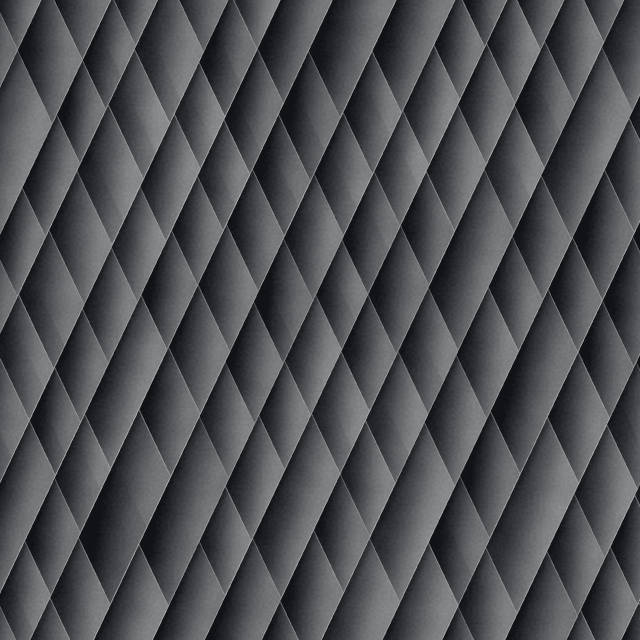
Give the GLSL for this pattern, as a WebGL 1 fragment shader.

```glsl
precision highp float;

uniform vec2 u_resolution;

const vec2 REPEATS = vec2(11.0, 5.2);   // diamonds across and down
const vec2 PHASE = vec2(-0.18, 0.38);
const float JITTER = 0.24;
const float MERGE_CHANCE = 0.28;
const float EDGE_WIDTH = 0.0021;

float hash(vec2 p) {
  vec3 q = fract(vec3(p.xyx) * 0.1031);
  q += dot(q, q.yzx + 33.33);
  return fract((q.x + q.y) * q.z);
}

vec2 gradientAt(vec2 corner) {
  float angle = 6.2832 * hash(corner);
  return vec2(cos(angle), sin(angle));
}

float gradientNoise(vec2 p) {
  vec2 i = floor(p);
  vec2 f = p - i;
  vec2 w = f * f * f * (f * (f * 6.0 - 15.0) + 10.0);
  vec2 e = vec2(1.0, 0.0);
  float low = mix(dot(gradientAt(i), f),
                  dot(gradientAt(i + e.xy), f - e.xy), w.x);
  float high = mix(dot(gradientAt(i + e.yx), f - e.yx),
                   dot(gradientAt(i + e.xx), f - e.xx), w.x);
  return mix(low, high, w.y);
}

// Position of a slightly displaced dividing line
float cutPosition(float index, float seed) {
  return index + JITTER * (hash(vec2(index + 40.0, seed + 70.0)) - 0.5);
}

float intervalIndex(float x, float seed) {
  float i = floor(x);
  if (x < cutPosition(i, seed)) return i - 1.0;
  if (x >= cutPosition(i + 1.0, seed)) return i + 1.0;
  return i;
}

// Only every second cut may vanish, so at most two cells join
bool isMerged(float index, float seed) {
  return mod(index + seed, 2.0) < 0.5
      && hash(vec2(index + 91.0, seed + 23.0)) < MERGE_CHANCE;
}

float edgeLine(float distanceInside, float width) {
  return 1.0 - smoothstep(0.4 * width, width, distanceInside);
}

float scaleShade(vec2 uv) {
  vec2 grid = uv * REPEATS;
  float along = grid.x + grid.y + PHASE.x;
  float across = grid.x - grid.y + PHASE.y;
  float unitsPerCell = 1.0 / length(REPEATS);

  // Slanted strip, then the tile within it
  float strip = intervalIndex(across, 7.0);
  float left = cutPosition(strip, 7.0);
  float right = cutPosition(strip + 1.0, 7.0);
  float tile = intervalIndex(along, strip);
  float first = isMerged(tile, strip) ? tile - 1.0 : tile;
  float last = isMerged(tile + 1.0, strip) ? tile + 2.0 : tile + 1.0;
  float bottom = cutPosition(first, strip);
  float top = cutPosition(last, strip);
  vec2 local = vec2((along - bottom) / (top - bottom),
                    (across - left) / (right - left));

  // Curved face: dark under its neighbour, light at the free corner
  vec2 id = vec2(first + 50.0, strip + 50.0);
  float slope = dot(local, vec2(0.36, 0.64));
  float shade = mix(0.09, 0.49, smoothstep(0.06, 0.88, slope));
  shade += 0.09 * (hash(id) - 0.5);
  shade *= mix(0.72, 1.0, smoothstep(0.0, 0.16, local.y));

  // Faint crease on some faces
  float creased = step(0.68, hash(id + 17.0));
  float creaseAt = mix(0.3, 0.7, hash(id + 31.0));
  shade -= 0.045 * creased * step(local.x, creaseAt) * local.y;

  // Fine lit rims on the two free edges
  float rightRim = edgeLine((right - across) * unitsPerCell, EDGE_WIDTH);
  float topRim = edgeLine((top - along) * unitsPerCell, EDGE_WIDTH);
  float glint = mix(0.5, 0.95, hash(id + 5.0));
  float rim = max(rightRim * glint, topRim * glint * 0.6);
  return mix(shade, 0.67, rim);
}

float surfaceWear(vec2 uv) {
  return 0.05 * gradientNoise(uv * 5.0)
       + 0.025 * gradientNoise(uv * 32.0)
       + 0.035 * gradientNoise(uv * 210.0);
}

vec3 slateColor(float shade) {
  return vec3(shade - 0.007, shade, shade + 0.018 * (1.0 - shade));
}

void main() {
  // Four samples smooth every edge
  float shade = 0.0;
  for (int j = 0; j < 2; j++) {
    for (int i = 0; i < 2; i++) {
      vec2 offset = (vec2(float(i), float(j)) - 0.5) * 0.5;
      shade += 0.25 * scaleShade((gl_FragCoord.xy + offset) / u_resolution);
    }
  }
  shade += surfaceWear(gl_FragCoord.xy / u_resolution);
  gl_FragColor = vec4(slateColor(clamp(shade, 0.07, 0.72)), 1.0);
}
```
